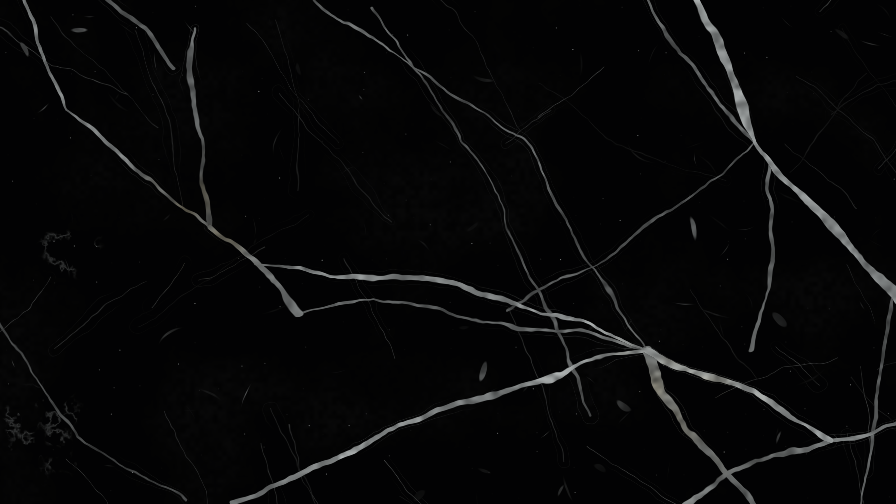
Write a Shadertoy shader that draws this texture.

```glsl
// Polished black marble crossed by branching white veins, hairline cracks and pale fossil flecks.

const vec3 STONE_BLACK = vec3(0.009, 0.009, 0.010);
const vec3 CALCITE = vec3(0.71, 0.73, 0.73);
const vec3 OCHRE = vec3(0.66, 0.61, 0.47);
const int HAIRLINES = 44;
const int FLECKS = 80;

float hash(vec2 p) {
    vec3 q = fract(p.xyx * vec3(0.1031, 0.1030, 0.0973));
    q += dot(q, q.yzx + 33.33);
    return fract((q.x + q.y) * q.z);
}

float noise(vec2 p) {
    vec2 i = floor(p), f = fract(p);
    f = f * f * (3.0 - 2.0 * f);
    return mix(mix(hash(i), hash(i + vec2(1, 0)), f.x),
               mix(hash(i + vec2(0, 1)), hash(i + vec2(1, 1)), f.x), f.y);
}

float fbm(vec2 p) {
    float sum = 0.0, amp = 0.5;
    for (int i = 0; i < 5; i++) {
        sum += amp * noise(p);
        p = p * 2.03 + 17.3;
        amp *= 0.5;
    }
    return sum;
}

vec2 heading(float angle) { return vec2(cos(angle), sin(angle)); }

float segmentDistance(vec2 p, vec2 a, vec2 b) {
    vec2 pa = p - a, ba = b - a;
    return length(pa - ba * clamp(dot(pa, ba) / dot(ba, ba), 0.0, 1.0));
}

// Soft coverage of a stroke at distance d from its centre line
float stroke(float d, float halfWidth) {
    float soft = max(0.0012, 0.6 / iResolution.y);
    return 1.0 - smoothstep(halfWidth - soft, halfWidth + soft, d);
}

// Bent vein a-b-c with swelling width, mottled filling and a loose side strand
float vein(vec2 p, vec2 a, vec2 b, vec2 c, float halfWidth, float shine) {
    float d = min(segmentDistance(p, a, b), segmentDistance(p, b, c));
    if (d > 0.03) return 0.0;
    float swell = mix(0.4, 1.35, noise(p * 17.0 + a * 40.0));
    float mottle = mix(0.6, 1.1, noise(p * 75.0)) * mix(0.75, 1.1, noise(p * 9.0 + 4.0));
    float core = stroke(d, halfWidth * swell);
    float gap = abs(d - 0.004 - 0.014 * noise(p * 11.0 + 8.0));
    float strand = 0.35 * stroke(gap, 0.0003) * smoothstep(0.5, 0.75, noise(p * 6.0 + a * 9.0));
    return shine * mottle * max(core, strand);
}

float mainVeins(vec2 p) {
    vec2 knot = vec2(1.275, 0.315), fork = vec2(0.415, 0.555), elbow = vec2(0.59, 0.375);
    vec2 crossing = vec2(1.49, 0.715), delta = vec2(1.655, 0.12);
    float v = vein(p, vec2(1.38, 1.02), crossing, vec2(1.80, 0.39), 0.0095, 0.88);
    v = max(v, vein(p, vec2(0.04, 1.02), vec2(0.13, 0.78), fork, 0.0042, 0.72));
    v = max(v, vein(p, fork, vec2(0.50, 0.475), elbow, 0.0062, 0.85));
    v = max(v, vein(p, vec2(0.38, 0.95), vec2(0.395, 0.75), fork, 0.0044, 0.62));
    v = max(v, vein(p, vec2(0.50, 0.47), vec2(0.89, 0.445), knot, 0.0042, 0.88));
    v = max(v, vein(p, elbow, vec2(0.74, 0.41), knot, 0.0032, 0.62));
    v = max(v, vein(p, vec2(0.46, 0.0), vec2(0.77, 0.15), knot, 0.0052, 0.88));
    v = max(v, vein(p, knot, vec2(1.36, 0.16), vec2(1.50, -0.02), 0.0085, 0.68));
    v = max(v, vein(p, knot, vec2(1.43, 0.245), delta, 0.0064, 0.92));
    v = max(v, vein(p, delta, vec2(1.70, 0.125), vec2(1.80, 0.17), 0.0044, 0.68));
    v = max(v, vein(p, delta, vec2(1.50, 0.08), vec2(1.32, -0.01), 0.0050, 0.70));
    v = max(v, vein(p, vec2(0.62, 1.02), vec2(1.05, 0.70), knot, 0.0028, 0.56));
    v = max(v, vein(p, vec2(0.74, 1.0), vec2(0.96, 0.65), vec2(1.18, 0.18), 0.0024, 0.50));
    v = max(v, vein(p, vec2(1.00, 0.39), vec2(1.26, 0.53), crossing, 0.0026, 0.52));
    v = max(v, vein(p, vec2(1.52, 0.68), vec2(1.52, 0.48), vec2(1.49, 0.29), 0.0036, 0.60));
    v = max(v, vein(p, vec2(1.28, 1.02), vec2(1.34, 0.89), crossing, 0.0032, 0.55));
    v = max(v, vein(p, vec2(0.21, 1.02), vec2(0.30, 0.93), vec2(0.36, 0.86), 0.0036, 0.55));
    v = max(v, vein(p, vec2(0.0, 0.37), vec2(0.16, 0.14), vec2(0.36, 0.0), 0.0020, 0.45));
    return max(v, vein(p, vec2(1.77, 0.42), vec2(1.74, 0.22), vec2(1.72, 0.0), 0.0036, 0.52));
}

// Thin cracks, mostly falling to the right, some rising or steep
float hairlines(vec2 p) {
    float v = 0.0;
    for (int i = 0; i < HAIRLINES; i++) {
        float s = float(i) * 3.7;
        vec2 a = vec2(hash(vec2(s, 1.0)) * 1.9 - 0.1, hash(vec2(s, 2.0)) * 1.1);
        float base = i % 3 == 0 ? 0.6 : (i % 3 == 1 ? -0.8 : -1.25);
        float angle = base + 0.5 * (hash(vec2(s, 3.0)) - 0.5);
        float span = mix(0.04, 0.22, hash(vec2(s, 4.0)));
        vec2 b = a + span * heading(angle);
        vec2 c = b + span * heading(angle + 0.6 * (hash(vec2(s, 5.0)) - 0.5));
        float shine = mix(0.10, 0.42, hash(vec2(s, 6.0)));
        v = max(v, vein(p, a, b, c, 0.0007, shine));
    }
    return v;
}

// Curved shell fragments: many faint slivers, a few larger pale blobs
float flecks(vec2 p) {
    float v = 0.0;
    for (int i = 0; i < FLECKS; i++) {
        float s = float(i) * 5.3 + 40.0;
        vec2 q = p - vec2(hash(vec2(s, 1.0)) * 1.78, hash(vec2(s, 2.0)));
        vec2 axis = heading(hash(vec2(s, 3.0)) * 6.28);
        q = vec2(dot(q, axis), dot(q, vec2(-axis.y, axis.x)));
        float size = hash(vec2(s, 4.0));
        float halfLength = mix(0.004, 0.022, size * size);
        float halfHeight = halfLength * mix(0.07, 0.5, pow(hash(vec2(s, 5.0)), 3.0));
        q.y += q.x * q.x * 22.0 * (hash(vec2(s, 6.0)) - 0.5);
        float d = (length(q / vec2(halfLength, halfHeight)) - 1.0) * halfHeight;
        float shine = mix(0.06, 0.55, pow(hash(vec2(s, 7.0)), 3.0));
        v = max(v, shine * mix(0.5, 1.1, noise(p * 90.0)) * stroke(d, 0.0));
    }
    return v;
}

// Lacy broken outlines inside a round patch
float lace(vec2 p, vec2 center, float radius) {
    float patchMask = 1.0 - smoothstep(0.6 * radius, radius, length(p - center));
    float d = abs(fbm(p * 17.0) - 0.48) / 26.0;
    return 0.36 * patchMask * stroke(d, 0.0003) * smoothstep(0.3, 0.6, noise(p * 38.0));
}

float specks(vec2 p, float cells) {
    vec2 id = floor(p * cells);
    vec2 offset = 0.25 + 0.5 * vec2(hash(id + 7.0), hash(id + 19.0));
    float d = length(fract(p * cells) - offset) / cells;
    float bright = pow(hash(id + 31.0), 14.0);
    return 0.7 * bright * stroke(d, 0.001);
}

void mainImage(out vec4 fragColor, in vec2 fragCoord) {
    vec2 p = fragCoord / iResolution.y;
    vec2 warp = vec2(fbm(p * 6.0), fbm(p * 6.0 + 50.0)) - 0.48;
    vec2 bent = p + 0.055 * warp;

    // Mineral layers
    float light = max(mainVeins(bent), hairlines(bent));
    light = max(light, max(flecks(p + 0.02 * warp), specks(p, 24.0)));
    light = max(light, max(lace(p, vec2(0.08, 0.14), 0.11), lace(p, vec2(0.14, 0.51), 0.07)));

    // Dim clouding of the stone and warm stain at the junctions
    float cloud = 0.022 * smoothstep(0.5, 0.8, fbm(p * 5.0 + 9.0)) * noise(p * 110.0);
    float stain = exp(-90.0 * dot(p - vec2(0.39, 0.55), p - vec2(0.39, 0.55)));
    stain = max(stain, 0.6 * exp(-60.0 * dot(p - vec2(1.35, 0.19), p - vec2(1.35, 0.19))));
    vec3 mineral = mix(CALCITE, OCHRE, stain * noise(p * 30.0 + 3.0));

    fragColor = vec4(mix(STONE_BLACK + cloud, mineral, clamp(light, 0.0, 1.0)), 1.0);
}
```
